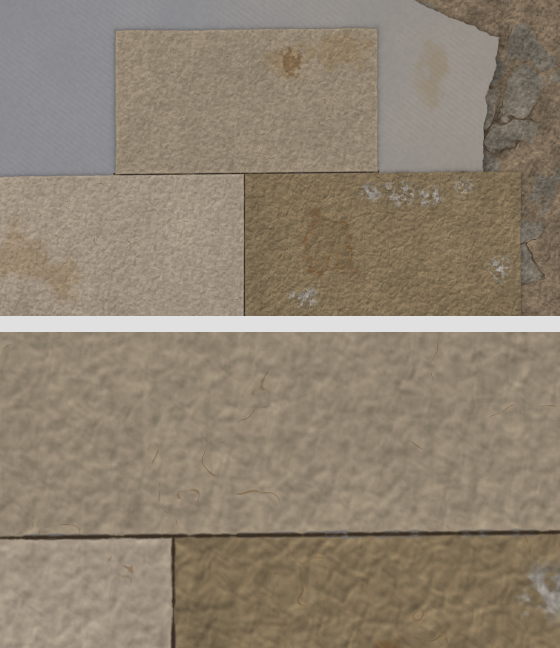
Top, the full canvas; bottom, a detail of the centre.
Write a WebGL 2 fragment shader that draws this texture.

```glsl
#version 300 es
precision highp float;
// Three rough sandstone blocks over a sawn grey slab, with rubble along the right side.
uniform vec2 u_resolution;
out vec4 fragColor;

// Lengths are fractions of the canvas height.
const vec3 SLAB_COOL = vec3(0.545, 0.545, 0.56);
const vec3 SLAB_WARM = vec3(0.585, 0.56, 0.53);
const vec3 TOP_STONE = vec3(0.575, 0.522, 0.448);
const vec3 LEFT_STONE = vec3(0.62, 0.567, 0.502);
const vec3 RIGHT_STONE = vec3(0.465, 0.405, 0.312);
const vec3 OCHRE = vec3(0.54, 0.44, 0.30);
const vec3 RUST = vec3(0.40, 0.28, 0.16);
const vec3 LICHEN = vec3(0.55, 0.54, 0.53);
const vec3 MORTAR = vec3(0.46, 0.40, 0.33);
const vec3 RUBBLE = vec3(0.42, 0.395, 0.355);
const vec3 JOINT = vec3(0.22, 0.175, 0.13);
const float TILT = 0.01;
const float PIT_SCALE = 50.0;
const float RUBBLE_SCALE = 7.5;
const float SAW_FREQUENCY = 420.0;

vec2 hash2(vec2 p) {
  vec3 q = fract(p.xyx * vec3(0.1031, 0.103, 0.0973));
  q += dot(q, q.yzx + 33.33);
  return fract((q.xx + q.yz) * q.zy);
}

float valueNoise(vec2 p) {
  vec2 i = floor(p), f = fract(p);
  f = f * f * (3.0 - 2.0 * f);
  return mix(mix(hash2(i).x, hash2(i + vec2(1, 0)).x, f.x),
             mix(hash2(i + vec2(0, 1)).x, hash2(i + 1.0).x, f.x), f.y);
}

float fbm(vec2 p) {
  float sum = 0.0, amp = 0.53;
  for (int i = 0; i < 4; i++) {
    sum += amp * valueNoise(p);
    p = mat2(1.6, 1.2, -1.2, 1.6) * p + 7.3;
    amp *= 0.5;
  }
  return sum;
}

// Nearest distance, second distance, random value of the nearest cell.
vec3 cells(vec2 p) {
  vec2 i = floor(p);
  vec3 best = vec3(9.0, 9.0, 0.0);
  for (int y = -1; y <= 1; y++)
    for (int x = -1; x <= 1; x++) {
      vec2 c = i + vec2(x, y), h = hash2(c);
      float d = length(c + h - p);
      if (d < best.x) best = vec3(d, best.x, h.y);
      else best.y = min(best.y, d);
    }
  return best;
}

float pitHeight(vec2 p) {
  vec2 q = p + 0.012 * vec2(valueNoise(p * 60.0), valueNoise(p * 60.0 + 40.0));
  return -cells(q * PIT_SCALE).x - 0.5 * cells(q * PIT_SCALE * 2.2).x;
}

float boxDistance(vec2 p, vec2 lo, vec2 hi) {
  vec2 d = abs(p - 0.5 * (lo + hi)) - 0.5 * (hi - lo);
  return length(max(d, 0.0)) + min(max(d.x, d.y), 0.0);
}

// Ragged patch; rough is a noise value in 0..1.
float patchMask(vec2 p, vec2 centre, vec2 radius, float rough) {
  return smoothstep(1.1, 0.5, length((p - centre) / radius) + 1.6 * (rough - 0.5));
}

float cover(float d) {
  float soft = 0.0012 + 0.5 / u_resolution.y;
  return smoothstep(soft, -soft, d);
}

float gapMask(float a, float b) {
  return smoothstep(0.008, 0.003, max(a, b));
}

void main() {
  vec2 p = gl_FragCoord.xy / u_resolution.y;
  p.y -= TILT * (p.x - 0.77);
  float broad = fbm(p * 5.0), mottle = fbm(p * 22.0 + 5.0), grain = fbm(p * 110.0);
  float slope = pitHeight(p) - pitHeight(p + vec2(-0.002, 0.005));

  // Rubble: warped cells half buried in crumbly mortar
  vec2 warp = vec2(broad, fbm(p * 9.0 + 31.0)) + 0.3 * mottle;
  vec3 rock = cells((p + 0.13 * warp) * RUBBLE_SCALE);
  float border = rock.y - rock.x + 0.25 * (mottle - 0.5);
  float stoneMask = smoothstep(0.05, 0.22, border) * smoothstep(0.3, 0.6, rock.z);
  vec3 color = mix(MORTAR, RUBBLE * (0.8 + 0.3 * rock.z), stoneMask);
  color *= 0.58 + 0.45 * mottle + 0.45 * grain + 0.2 * slope;
  float crevice = smoothstep(0.1, 0.0, abs(border - 0.05)) * smoothstep(0.4, 0.6, rock.z);
  color *= 1.0 - 0.4 * crevice * smoothstep(0.4, 0.6, broad + 0.3 * (grain - 0.5));

  // Sawn slab with a broken right end
  float slabEdge = max(p.x - 1.52 - 0.13 * (p.y - 0.47), 0.9 * (p.y - 1.0 + 0.46 * (p.x - 1.29)));
  slabEdge += 0.025 * (mottle - 0.5) + 0.03 * (broad - 0.5);
  vec3 slab = mix(SLAB_COOL, SLAB_WARM, smoothstep(0.3, 1.5, p.x + 0.5 * (broad - 0.5)));
  slab *= 0.95 + 0.05 * broad + 0.06 * grain;
  slab *= 1.0 + 0.012 * sin(dot(p, vec2(0.6, 0.8)) * SAW_FREQUENCY) * smoothstep(0.35, 0.6, broad);
  slab = mix(slab, OCHRE, 0.28 * patchMask(p, vec2(1.37, 0.74), vec2(0.045, 0.14), mottle));
  color *= 1.0 - 0.3 * exp(-max(slabEdge, 0.0) / 0.012);
  color = mix(color, slab, cover(slabEdge));

  // Block outlines and the dark gaps between them
  float chip = 0.005 * (mottle - 0.5) + 0.004 * (grain - 0.5);
  float top = boxDistance(p, vec2(0.366, 0.4535), vec2(1.194, 0.907)) + chip;
  float left = boxDistance(p, vec2(-0.2, -0.2), vec2(0.7715, 0.449)) + chip;
  float right = boxDistance(p, vec2(0.7755, -0.2), vec2(1.648, 0.449)) + chip;
  float nearest = min(top, min(left, right));
  color *= 1.0 - 0.25 * exp(-max(nearest, 0.0) / 0.006);
  color = mix(color, JOINT, max(gapMask(left, right), gapMask(top, min(left, right))));

  // Stone faces: base tint, mottling, stains
  float isRight = step(right, min(top, left));
  vec3 face = mix(top < left ? TOP_STONE : LEFT_STONE, RIGHT_STONE, isRight);
  face *= 0.91 + 0.1 * broad + mix(0.08, 0.2, isRight) * mottle;
  float stain = patchMask(p, vec2(0.92, 0.8), vec2(0.07, 0.06), mottle)
    + patchMask(p, vec2(1.09, 0.84), vec2(0.09, 0.06), mottle)
    + patchMask(p, vec2(0.2, 0.12), vec2(0.06, 0.07), mottle)
    + patchMask(p, vec2(0.03, 0.2), vec2(0.09, 0.09), mottle);
  face = mix(face, OCHRE, 0.35 * min(stain, 1.0));
  face = mix(face, RUST, 0.4 * patchMask(p, vec2(0.92, 0.8), vec2(0.035, 0.045), grain));
  float ring = patchMask(p, vec2(1.03, 0.22), vec2(0.09, 0.1), mottle);
  face = mix(face, RUST, 0.08 * ring + 2.2 * ring * (1.0 - ring) * smoothstep(0.25, 0.7, grain));

  // Thin broken cracks
  float crack = smoothstep(0.007, 0.0, abs(fbm(p * 8.0 + 17.0) - 0.5));
  face = mix(face, RUST, 0.45 * crack * smoothstep(0.52, 0.64, mottle) * smoothstep(0.35, 0.6, grain));

  // Lichen: a row under the top edge and two loose patches
  float speckle = 0.6 * mottle + 0.4 * grain;
  float lichen = patchMask(p, vec2(1.58, 0.14), vec2(0.045), speckle)
    + patchMask(p, vec2(0.96, 0.06), vec2(0.06, 0.035), mottle);
  for (int i = 0; i < 4; i++) {
    vec2 shift = hash2(vec2(i, 3));
    vec2 centre = vec2(1.17 + 0.097 * float(i), 0.365 + 0.04 * shift.y);
    lichen += patchMask(p, centre, vec2(0.055, 0.05) * (0.7 + 0.35 * shift.x), speckle);
  }
  lichen = min(lichen, 1.0) * smoothstep(0.4, 0.6, 0.5 * (grain + fbm(p * 50.0))) * isRight;
  face = mix(face, LICHEN * (0.75 + 0.5 * grain), 0.75 * lichen);

  // Relief, worn pale rim and final coverage
  face *= 1.0 + mix(0.15, 0.27, isRight) * slope + 0.24 * (grain - 0.5);
  face *= 1.0 + 0.05 * smoothstep(-0.012, -0.003, nearest) * (1.0 - isRight);
  color = mix(color, face, cover(nearest));
  fragColor = vec4(clamp(color, 0.0, 1.0), 1.0);
}
```
